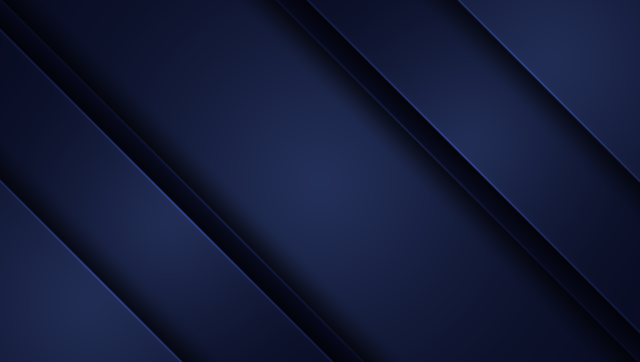
This background is drawn by a Shadertoy shader. Its source:

```glsl
const vec3 NIGHT = vec3(0.024, 0.034, 0.115);
const vec3 NAVY = vec3(0.135, 0.184, 0.345);
const vec3 RIM = vec3(0.180, 0.250, 0.580);

// Soft pool of light around a centre
float glow(vec2 p, vec2 centre, float radius) {
    return exp(-pow(length(p - centre) / radius, 1.5));
}

vec3 surface(vec2 p, vec2 centre, float radius, float light) {
    return mix(NIGHT, NAVY, light * glow(p, centre, radius));
}

// Darkens the layer underneath, just outside a panel edge
float shadow(float gap, float width, float darkest) {
    return mix(darkest, 1.0, smoothstep(-0.03, width, gap));
}

// Thin bright edge with a faint halo on the panel side
float rim(float depth, float pixel) {
    float width = max(0.0038, pixel);
    float line = exp(-depth * depth / (width * width));
    float halo = 0.08 * smoothstep(-pixel, pixel, depth) * exp(-abs(depth) / 0.018);
    return line + halo;
}

// Lays one raised panel over the layers below
vec3 addPanel(vec3 below, vec3 panel, float depth, float shadowWidth,
              float darkest, float rimLight, float pixel) {
    vec3 shaded = below * shadow(-depth, shadowWidth, darkest);
    vec3 color = mix(shaded, panel, smoothstep(-pixel, pixel, depth));
    return color + RIM * rimLight * rim(depth, pixel);
}

void mainImage(out vec4 fragColor, in vec2 fragCoord) {
    float pixel = 1.0 / iResolution.y;
    vec2 p = (fragCoord - 0.5 * iResolution.xy) * pixel;

    // Half-turn symmetry: fold the lower left onto the upper right
    p *= p.x + p.y < 0.0 ? -1.0 : 1.0;
    float across = p.x + p.y;

    vec2 middleGlow = vec2(0.415, 0.110);
    vec2 cornerGlow = vec2(0.635, 0.330);

    // Central band
    vec3 color = surface(p, vec2(0.0), 0.54, 1.0);

    // Narrow dark strip
    vec3 strip = surface(p, middleGlow, 0.40, 0.12);
    float stripRim = 0.08 + 0.24 * glow(p, vec2(0.25, 0.13), 0.38);
    color = addPanel(color, strip, across - 0.380, 0.130, 0.22, stripRim, pixel);

    // Middle panel
    vec3 middle = surface(p, middleGlow, 0.37, 0.93);
    float middleRim = 0.20 + 0.42 * glow(p, middleGlow, 0.38);
    color = addPanel(color, middle, across - 0.465, 0.110, 0.18, middleRim, pixel);

    // Corner panel
    vec3 corner = surface(p, cornerGlow, 0.47, 0.93);
    float cornerRim = 0.20 + 0.40 * glow(p, cornerGlow, 0.38);
    color = addPanel(color, corner, across - 0.882, 0.130, 0.25, cornerRim, pixel);

    fragColor = vec4(clamp(color, 0.0, 1.0), 1.0);
}
```
